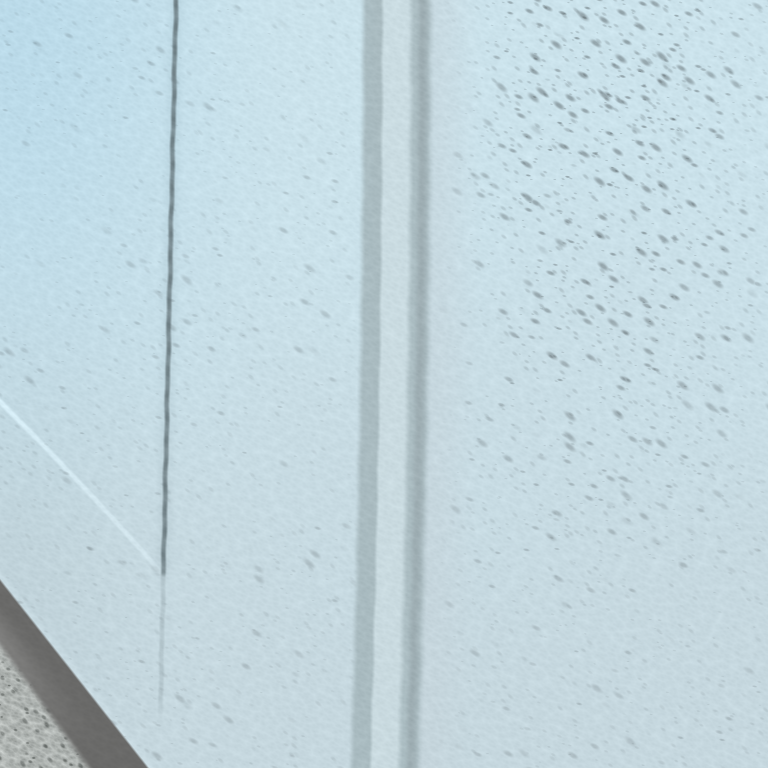
A three.js fragment shader for this texture:

```glsl
// Pale blue plaster wall with two soft vertical grooves, a crack and a dark lower corner.
#define WALL_TOP vec3(0.800, 0.893, 0.928)
#define WALL_LOW vec3(0.778, 0.848, 0.876)
#define WALL_CYAN vec3(0.715, 0.850, 0.915)
#define GROOVE vec3(0.655, 0.725, 0.745)
#define GROOVE_CORE vec3(0.605, 0.665, 0.685)
#define STRIP vec3(0.795, 0.860, 0.880)
#define CRACK vec3(0.420, 0.480, 0.500)
#define CORNER_DARK vec3(0.415, 0.415, 0.410)
#define STONE vec3(0.700, 0.720, 0.710)
#define GRAIN 0.035
#define FLECK_DEPTH 0.30
#define EDGE 0.002

varying vec2 vUv;

vec2 hash2(vec2 p) {
  vec3 q = fract(p.xyx * vec3(0.1031, 0.1030, 0.0973));
  q += dot(q, q.yzx + 33.33);
  return fract((q.xx + q.yz) * q.zy);
}

// Distance to the nearest scattered point
float cellular(vec2 p) {
  vec2 cell = floor(p), f = fract(p);
  float nearest = 2.0;
  for (int j = -1; j <= 1; j++)
    for (int i = -1; i <= 1; i++) {
      vec2 o = vec2(float(i), float(j));
      vec2 d = o + hash2(cell + o) - f;
      nearest = min(nearest, dot(d, d));
    }
  return sqrt(nearest);
}

// Sparse soft dashes; chance sets how many cells hold one
float flecks(vec2 p, float chance) {
  vec2 cell = floor(p), f = fract(p);
  float ink = 0.0;
  for (int j = -1; j <= 1; j++)
    for (int i = -1; i <= 1; i++) {
      vec2 o = vec2(float(i), float(j));
      vec2 r = hash2(cell + o + 71.0);
      vec2 d = o + hash2(cell + o) - f;
      d.y += (r.y - 0.5) * d.x;
      float size = mix(0.16, 0.48, r.y);
      float on = smoothstep(0.0, 0.12, chance - r.x);
      ink = max(ink, on * (1.0 - smoothstep(0.2 * size, size, length(d))));
    }
  return ink;
}

// Broad unevenness from layered sines
float drift(vec2 p) {
  return (sin(p.x * 9.0 + 2.0 * sin(p.y * 7.0)) + sin(p.y * 13.0 - p.x * 6.0 + 1.3)
    + 0.6 * sin(p.x * 23.0 + p.y * 17.0)) / 2.6;
}

// Soft-edged band from a to b
float band(float x, float a, float b, float softA, float softB) {
  return smoothstep(a - softA, a + softA, x) * (1.0 - smoothstep(b - softB, b + softB, x));
}

void main() {
  vec2 uv = vUv;
  float wave = drift(uv);

  // Grain tilts gently down to the right
  vec2 tilted = mat2(0.91, 0.42, -0.42, 0.91) * uv;
  tilted = vec2(0.91 * uv.x - 0.42 * uv.y, 0.42 * uv.x + 0.91 * uv.y);
  float grain = cellular(tilted * vec2(75.0, 150.0)) + 0.6 * cellular(tilted * vec2(170.0, 260.0) + 9.0) - 0.78;

  // Wall light
  vec3 color = mix(WALL_LOW, WALL_TOP, smoothstep(0.0, 0.95, uv.y + 0.06 * wave));
  float cyan = smoothstep(0.42, 0.0, uv.x) * smoothstep(0.25, 1.0, uv.y);
  color = mix(color, WALL_CYAN, 0.75 * cyan);
  color -= 0.025 * smoothstep(0.25, 0.0, uv.x) * smoothstep(0.7, 0.3, uv.y);

  // Surface flecks, densest in the upper right
  float dense = smoothstep(0.56, 0.72, uv.x) * smoothstep(0.1, 0.85, uv.y) * smoothstep(1.08, 0.82, uv.x);
  float chance = 0.14 + 0.30 * dense + 0.09 * wave;
  float marks = flecks(tilted * vec2(38.0, 85.0), chance)
    + 0.5 * flecks(tilted * vec2(70.0, 140.0) + 31.0, chance + 0.1);
  float quiet = band(uv.x, 0.46, 0.575, 0.02, 0.02);
  color *= 1.0 - FLECK_DEPTH * marks * (0.4 + 0.5 * dense) * (1.0 - 0.85 * quiet);

  // Slightly bowed grooves with a pale strip between
  float bow = 0.032 * uv.y - 0.016 * uv.y * uv.y + 0.0006 * sin(uv.y * 60.0);
  float x = uv.x - bow;
  color = mix(color, STRIP, 0.8 * band(x, 0.47, 0.53, 0.006, 0.006));
  color = mix(color, vec3(0.775, 0.830, 0.857), 0.55 * smoothstep(0.075, 0.0, abs(x - 0.545)) * step(0.53, x));
  color = mix(color, GROOVE, 0.92 * band(x, 0.457, 0.482, 0.005, 0.003));
  color = mix(color, GROOVE, 0.85 * band(x, 0.519, 0.545, 0.005, 0.006));
  color = mix(color, GROOVE_CORE, 0.8 * band(x, 0.529, 0.540, 0.005, 0.006));

  // Thin crack, faint below the diagonal scratch
  float crackX = uv.x - 0.2072 - 0.022 * uv.y - 0.0007 * sin(uv.y * 95.0) * sin(uv.y * 37.0);
  float crack = 1.0 - smoothstep(0.0008, 0.0050, abs(crackX));
  float strength = mix(0.22 * smoothstep(0.05, 0.10, uv.y), 0.85, smoothstep(0.247, 0.256, uv.y));
  color = mix(color, CRACK, crack * strength * (0.9 + 0.1 * sin(uv.y * 210.0)));
  color -= 0.035 * smoothstep(0.016, 0.0, abs(crackX)) * smoothstep(0.24, 0.27, uv.y);

  // Pale diagonal scratch
  float scratch = (uv.y - 0.477 + 1.06 * uv.x - 0.004 * sin(uv.x * 14.6)) / 1.46;
  float span = 1.0 - smoothstep(0.195, 0.22, uv.x);
  color += 0.09 * span * (1.0 - smoothstep(0.001, 0.005, abs(scratch))) * mix(1.0, 0.5, uv.x / 0.21);
  color += GRAIN * grain;

  // Lower corner: shadowed bevel, then speckled stone
  float rim = (0.245 - uv.y - 1.27 * uv.x) / 1.62;
  float foot = (0.160 - uv.y - 1.39 * uv.x) / 1.71;
  vec3 bevel = CORNER_DARK + 0.09 * smoothstep(0.015, 0.05, rim) * smoothstep(0.0, 0.2, uv.y) + 0.02 * grain;
  vec3 stone = STONE + 0.16 * grain - 0.22 * flecks(tilted * vec2(75.0, 110.0), 0.45);
  color += 0.03 * smoothstep(-0.012, 0.0, rim);
  color = mix(color, bevel, smoothstep(-EDGE, EDGE, rim));
  color = mix(color, stone, smoothstep(-3.0 * EDGE, 3.0 * EDGE, foot));

  gl_FragColor = vec4(clamp(color, 0.0, 1.0), 1.0);
}
```
